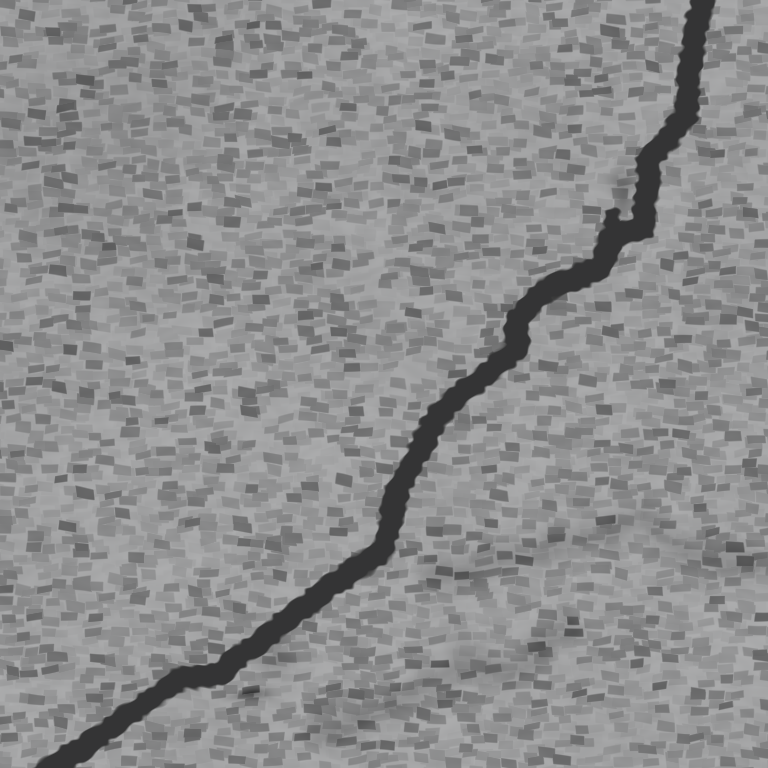
Give the GLSL for this texture, as a three.js fragment shader.

```glsl
#define LIGHT_TONE 0.655
#define CRACK_TONE 0.205
#define CRACK_RADIUS 0.0152
#define EDGE_SOFTNESS 0.0022
#define CHIP_CELL vec2(0.0205, 0.0112)
#define CHIP_SIZE vec2(0.0108, 0.0060)
#define CHIP_DEPTH 0.20
#define STAIN_DEPTH 0.085
#define STAIN_WIDTH 0.021

varying vec2 vUv;

vec3 hash3(vec2 p) {
  vec3 q = fract(vec3(p.xyx) * vec3(0.1031, 0.1030, 0.0973));
  q += dot(q, q.yxz + 33.33);
  return fract((q.xxy + q.yzz) * q.zyx);
}

float segment(vec2 p, vec2 a, vec2 b) {
  vec2 ab = b - a;
  return length(p - a - ab * clamp(dot(p - a, ab) / dot(ab, ab), 0.0, 1.0));
}

// Extends a path from the pen to the next point, keeping the nearest distance.
void lineTo(vec2 p, inout vec2 pen, vec2 next, inout float d) {
  d = min(d, segment(p, pen, next));
  pen = next;
}

float box(vec2 p, vec2 halfSize) {
  vec2 q = abs(p) - halfSize;
  return length(max(q, 0.0)) + min(max(q.x, q.y), 0.0);
}

float spot(vec2 p, vec2 center, vec2 size) {
  vec2 q = (p - center) / size;
  return exp(-dot(q, q));
}

// Darkest of the overlapping, jittered flat chips.
float chips(vec2 p) {
  float tone = LIGHT_TONE;
  for (int layer = 0; layer < 2; layer++) {
    float k = float(layer);
    vec2 g = p / CHIP_CELL + k * vec2(37.4, 61.7);
    for (int j = -1; j <= 1; j++) {
      for (int i = -1; i <= 1; i++) {
        vec2 id = floor(g) + vec2(float(i), float(j));
        vec3 h = hash3(id + k * 117.0 + 11.0);
        vec2 offset = (g - id - 0.15 - 0.7 * h.xy) * CHIP_CELL;
        offset.y += offset.x * (h.x - 0.5) * 0.35;
        vec2 size = CHIP_SIZE * (0.75 + 0.4 * h.yx);
        float cover = 1.0 - smoothstep(-0.0012, 0.0014, box(offset, size - 0.001) - 0.001);
        float depth = CHIP_DEPTH * pow(h.z, 3.0) + 0.07 * pow(h.z, 30.0);
        tone = min(tone, LIGHT_TONE - depth * cover);
      }
    }
  }
  return tone;
}

// Broad mottling and fine pale streaks.
float mottle(vec2 p) {
  float broad = sin(p.x * 13.0 + 2.0 * sin(p.y * 9.0)) * sin(p.y * 15.0 + 1.5 * sin(p.x * 11.0));
  float fine = sin(p.x * 61.0 + 3.0 * sin(p.y * 83.0)) * sin(p.y * 147.0 + 2.0 * sin(p.x * 71.0));
  return 0.012 * broad + 0.012 * fine;
}

float crack(vec2 p) {
  float d = 1.0;
  vec2 pen = vec2(0.04, -0.02);
  lineTo(p, pen, vec2(0.234, 0.115), d);
  lineTo(p, pen, vec2(0.284, 0.123), d);
  lineTo(p, pen, vec2(0.404, 0.216), d);
  lineTo(p, pen, vec2(0.500, 0.286), d);
  lineTo(p, pen, vec2(0.518, 0.362), d);
  lineTo(p, pen, vec2(0.573, 0.464), d);
  lineTo(p, pen, vec2(0.672, 0.544), d);
  lineTo(p, pen, vec2(0.674, 0.586), d);
  lineTo(p, pen, vec2(0.710, 0.622), d);
  lineTo(p, pen, vec2(0.781, 0.651), d);
  lineTo(p, pen, vec2(0.797, 0.692), d);
  lineTo(p, pen, vec2(0.838, 0.706), d);
  lineTo(p, pen, vec2(0.846, 0.792), d);
  lineTo(p, pen, vec2(0.892, 0.846), d);
  lineTo(p, pen, vec2(0.901, 0.935), d);
  lineTo(p, pen, vec2(0.919, 1.02), d);
  // Short spur at the bend.
  return min(d, segment(p, vec2(0.797, 0.692), vec2(0.798, 0.720)) + 0.005);
}

float stains(vec2 p) {
  float d = 1.0;
  vec2 pen = vec2(0.57, 0.25);
  lineTo(p, pen, vec2(0.74, 0.294), d);
  lineTo(p, pen, vec2(0.835, 0.322), d);
  lineTo(p, pen, vec2(0.89, 0.282), d);
  lineTo(p, pen, vec2(1.0, 0.258), d);
  pen = vec2(0.42, 0.045);
  lineTo(p, pen, vec2(0.55, 0.10), d);
  lineTo(p, pen, vec2(0.60, 0.138), d);
  lineTo(p, pen, vec2(0.66, 0.122), d);
  lineTo(p, pen, vec2(0.74, 0.18), d);
  float shade = STAIN_DEPTH * exp(-d * d / (STAIN_WIDTH * STAIN_WIDTH));
  shade += 0.13 * spot(p, vec2(0.810, 0.756), vec2(0.014, 0.022));
  shade += 0.20 * spot(p, vec2(0.325, 0.092), vec2(0.022, 0.007));
  shade += 0.08 * spot(p, vec2(0.360, 0.145), vec2(0.022, 0.028));
  return shade + 0.035 * spot(p, vec2(0.08, 0.86), vec2(0.22, 0.18));
}

void main() {
  vec2 p = vUv;
  vec2 warp = 0.0015 * sin(p.yx * vec2(91.0, 57.0) + 2.0 * sin(p * 43.0));
  float tone = chips(p + warp) + mottle(p) - stains(p + 3.0 * warp);

  // Ragged dark fissure.
  float ragged = 0.0012 * sin(p.x * 310.0 + 2.0 * sin(p.y * 190.0)) + 0.0012 * sin(p.y * 370.0);
  float d = crack(p + warp) + ragged - CRACK_RADIUS;
  tone = mix(CRACK_TONE, tone, smoothstep(-EDGE_SOFTNESS, EDGE_SOFTNESS, d));
  gl_FragColor = vec4(tone * vec3(0.997, 1.0, 1.005), 1.0);
}
```
